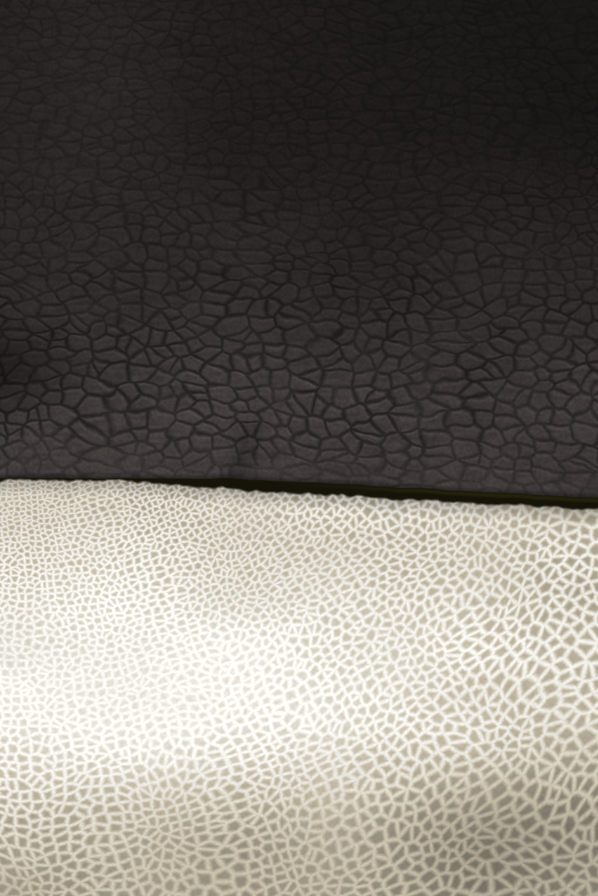
Give the GLSL for this texture, as a WebGL 2 fragment shader.

```glsl
#version 300 es
precision highp float;
// A dark cracked-velvet cushion resting on pale pebbled leather.
// Both grains are Voronoi borders; the leather cells grow toward the viewer
// through a log-polar map, and soft gradients supply the light and shadow.

#define CRACK_SCALE 43.0
#define CRACK_WIDTH 0.10
#define CRACK_DEPTH 0.42
#define PEBBLE_SCALE 58.0
#define PEBBLE_DEPTH 0.34
#define PEBBLE_CENTER vec2(0.0, 0.85)
#define FIBRE_SCALE 380.0
#define VELVET_TINT vec3(1.06, 0.97, 0.95)
#define SHADOW_COLOR vec3(0.085, 0.075, 0.035)

uniform vec2 u_resolution;
out vec4 outColor;

vec2 hash2(vec2 p) {
    vec3 h = fract(p.xyx * vec3(0.1031, 0.1030, 0.0973));
    h += dot(h, h.yzx + 33.33);
    return fract((h.xx + h.yz) * h.zy);
}

float noise(vec2 p) {
    vec2 i = floor(p), f = fract(p);
    f = f * f * (3.0 - 2.0 * f);
    return mix(mix(hash2(i).x, hash2(i + vec2(1, 0)).x, f.x),
               mix(hash2(i + vec2(0, 1)).x, hash2(i + vec2(1, 1)).x, f.x), f.y);
}

vec2 warp(vec2 p) {
    return vec2(noise(p), noise(p + 37.4)) - 0.5;
}

// Distance to the nearest Voronoi border, in cell units.
float cellBorder(vec2 p, float jitter) {
    vec2 cell = floor(p), f = fract(p), nearest = vec2(0.0);
    float best = 9.0, border = 9.0;
    for (int y = -1; y <= 1; y++)
    for (int x = -1; x <= 1; x++) {
        vec2 g = vec2(x, y);
        vec2 d = g + 0.5 + jitter * (hash2(cell + g) - 0.5) - f;
        if (dot(d, d) < best) { best = dot(d, d); nearest = d; }
    }
    for (int y = -2; y <= 2; y++)
    for (int x = -2; x <= 2; x++) {
        vec2 g = vec2(x, y);
        vec2 d = g + 0.5 + jitter * (hash2(cell + g) - 0.5) - f;
        vec2 gap = d - nearest;
        if (dot(gap, gap) > 1e-4)
            border = min(border, dot(0.5 * (nearest + d), normalize(gap)));
    }
    return border;
}

float blob(vec2 p, vec2 center, vec2 radius) {
    vec2 d = (p - center) / radius;
    return exp(-dot(d, d));
}

vec3 velvet(vec2 p, vec2 uv, float hem, float pixel) {
    // Broad light: brightest near the hem, falling off to the upper right.
    float light = mix(0.235, 0.165, smoothstep(0.53, 0.70, uv.y));
    light = mix(light, 0.118, smoothstep(0.64, 0.88, uv.y));
    light += 0.035 * blob(uv, vec2(0.05, 0.88), vec2(0.3, 0.22));
    light -= 0.03 * smoothstep(0.45, 1.0, uv.x) * smoothstep(0.65, 1.0, uv.y);
    light *= 1.0 - 0.5 * blob(uv, vec2(-0.03, 0.585), vec2(0.13, 0.05));
    light *= 1.0 - 0.2 * blob(uv, vec2(0.40 + 0.3 * (uv.y - 0.47), 0.485), vec2(0.025, 0.04));
    light *= 0.92 + 0.16 * noise(uv * vec2(5.0, 7.0));

    // Irregular cracks with a faint lit lip.
    vec2 q = p * CRACK_SCALE * vec2(0.95, 1.25) * (0.9 + 0.25 * uv.y);
    q += 1.1 * warp(p * 13.0) + 0.35 * warp(p * 70.0);
    float soft = 0.07 + pixel * CRACK_SCALE;
    float crack = 1.0 - smoothstep(CRACK_WIDTH - soft, CRACK_WIDTH + soft, cellBorder(q, 0.95));
    float lip = 1.0 - smoothstep(0.0, 0.2, cellBorder(q + vec2(0.05, 0.20), 0.95));
    float visible = mix(1.0, 0.45, smoothstep(0.6, 0.85, uv.y));
    visible *= mix(0.45, 1.0, smoothstep(0.0, 0.06, uv.y - hem));
    visible *= 0.55 + 0.6 * noise(p * 32.0);
    light *= 1.0 + visible * (0.14 * lip * (1.0 - crack) - CRACK_DEPTH * crack);

    // Woven ribs and short fibres.
    float ribs = noise(p * FIBRE_SCALE * vec2(0.12, 0.7));
    light *= 0.87 + 0.14 * ribs + 0.15 * noise(p * FIBRE_SCALE);
    light *= 1.0 - 0.3 * (1.0 - smoothstep(0.0, 0.007, uv.y - hem));
    return light * VELVET_TINT;
}

vec3 leather(vec2 p, vec2 uv, float pixel) {
    // Bright middle, dimmer far edge and a soft shaded front.
    float front = 1.0 - smoothstep(0.03, 0.19, uv.y - 0.025 * uv.x);
    float far = smoothstep(0.29, 0.44, uv.y + 0.04 * uv.x);
    float light = 0.935 - 0.10 * far - 0.22 * front;
    light -= 0.09 * smoothstep(0.5, 1.0, uv.x) * (1.0 - 0.6 * far);
    light += 0.03 * blob(uv, vec2(0.25, 0.21), vec2(0.4, 0.09));
    light -= 0.05 * blob(uv, vec2(0.85, 0.06), vec2(0.25, 0.07));
    light += 0.07 * (noise(uv * vec2(5.0, 18.0)) - 0.5);

    // Raised pale ridges around darker pits.
    vec2 d = p - PEBBLE_CENTER;
    float r = length(d);
    vec2 q = PEBBLE_SCALE * vec2(atan(d.x, -d.y), 1.25 * log(r));
    q += 1.4 * warp(p * 14.0);
    float soft = 1.2 * pixel * PEBBLE_SCALE / r;
    float pit = smoothstep(0.04 - 0.5 * soft, 0.28 + soft, cellBorder(q, 0.75));
    float glare = blob(uv, vec2(0.2, 0.23), vec2(0.55, 0.13));
    float depth = PEBBLE_DEPTH * (1.0 - 0.68 * glare) * (0.7 + 0.5 * noise(p * 11.0));
    light *= 1.0 + depth * (0.42 - pit);
    light *= 0.97 + 0.06 * noise(p * FIBRE_SCALE);
    vec3 tint = mix(vec3(1.03, 0.98, 0.87), vec3(1.0, 0.99, 0.96), smoothstep(0.72, 0.95, light));
    return light * tint;
}

void main() {
    vec2 uv = gl_FragCoord.xy / u_resolution;
    vec2 p = gl_FragCoord.xy / u_resolution.y;
    float pixel = 1.0 / u_resolution.y;

    // The hem dips right; a narrow contact shadow opens beneath it.
    float hem = 0.4665 - 0.036 * max(uv.x - 0.38, 0.0) + 0.002 * (noise(uv.xx * 24.0) - 0.5);
    float shadowEnd = hem - 0.001 - 0.011 * smoothstep(0.15, 0.45, uv.x);
    shadowEnd += 0.003 * (noise(uv.xx * 70.0) - 0.5);

    vec3 color = leather(p, uv, pixel);
    color *= 1.0 - 0.22 * smoothstep(shadowEnd - 0.022, shadowEnd, uv.y);
    color = mix(color, SHADOW_COLOR, smoothstep(shadowEnd - 0.003, shadowEnd + 0.001, uv.y));
    float piping = smoothstep(0.004, 0.0, abs(uv.y - hem + 0.003)) * smoothstep(0.4, 0.8, uv.x);
    color += piping * vec3(0.06, 0.06, 0.01);
    color = mix(color, velvet(p, uv, hem, pixel), smoothstep(hem - pixel, hem + pixel, uv.y));
    outColor = vec4(clamp(color, 0.0, 1.0), 1.0);
}
```
